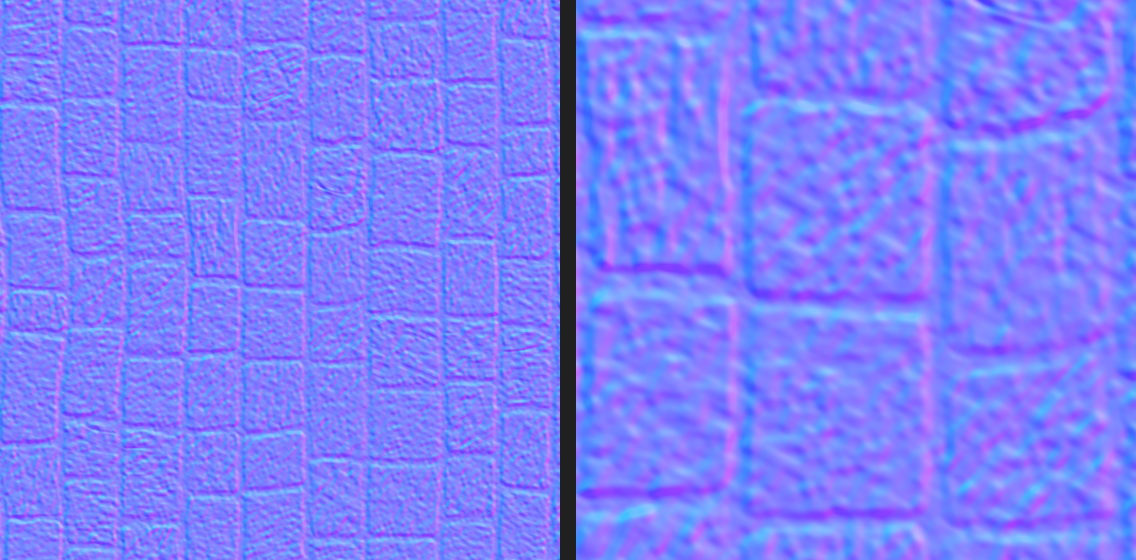
Left, the full canvas; right, a detail of the centre.
A WebGL 1 fragment shader for this texture map:

```glsl
precision highp float;
// Tangent-space normal map of worn cobblestones laid in uneven columns.
// A height field of rounded, wobbly blocks with directional grain and creases
// is differentiated, and its slopes become the red and green channels.

uniform vec2 u_resolution;

#define COLUMNS 9.0
#define ROWS 7.3
#define COLUMN_JITTER 0.25
#define ROW_JITTER 0.52
#define BEVEL 0.0046
#define STONE_HEIGHT 0.00122
#define GRAIN_HEIGHT 0.00125
#define GRAIN_SCALE 122.0
#define CRACK_DEPTH 0.0006
#define SAMPLE_STEP 0.0018
#define MAX_SLOPE 0.25

float hash(vec2 p) {
  vec3 q = fract(vec3(p.xyx) * 0.1031);
  q += dot(q, q.yzx + 33.33);
  return fract((q.x + q.y) * q.z);
}

// Smooth value noise centred on zero.
float noise(vec2 p) {
  vec2 i = floor(p), f = fract(p);
  f = f * f * f * (f * (f * 6.0 - 15.0) + 10.0);
  return mix(mix(hash(i), hash(i + vec2(1.0, 0.0)), f.x),
             mix(hash(i + vec2(0.0, 1.0)), hash(i + vec2(1.0, 1.0)), f.x), f.y) - 0.5;
}

mat2 rotation(float a) {
  float c = cos(a), s = sin(a);
  return mat2(c, -s, s, c);
}

float jointAt(float index, float seed, float jitter) {
  return index + jitter * (hash(vec2(index + 17.0, seed)) - 0.5);
}

// Interval of a jittered 1D grid around t: lower joint, upper joint, index.
vec3 interval(float t, float seed, float jitter) {
  float i = floor(t);
  if (t < jointAt(i, seed, jitter)) i -= 1.0;
  else if (t > jointAt(i + 1.0, seed, jitter)) i += 1.0;
  return vec3(jointAt(i, seed, jitter), jointAt(i + 1.0, seed, jitter), i);
}

float roundedBox(vec2 p, vec2 halfSize, float radius) {
  vec2 q = abs(p) - halfSize + radius;
  return length(max(q, 0.0)) + min(max(q.x, q.y), 0.0) - radius;
}

float surfaceHeight(vec2 p) {
  // Joints meander slowly across the whole pavement.
  vec2 w = p + 0.020 * vec2(noise(p * 4.0 + 3.0), noise(p * 7.0 + 41.0));

  // Find the column, then the stone within it.
  vec3 column = interval(w.x * COLUMNS, 5.0, COLUMN_JITTER);
  float shift = hash(vec2(column.z + 20.0, 71.0));
  vec3 row = interval(w.y * ROWS + shift, column.z + 31.0, ROW_JITTER);
  vec2 lo = vec2(column.x / COLUMNS, (row.x - shift) / ROWS);
  vec2 hi = vec2(column.y / COLUMNS, (row.y - shift) / ROWS);
  vec2 id = vec2(column.z, row.z) + 50.0;
  float turn = hash(id + 11.0);
  float rough = hash(id + 23.0);

  // Slightly tilted block with ragged outline and its own inset.
  vec2 local = rotation((turn - 0.5) * 0.08) * (w - 0.5 * (lo + hi));
  vec2 ragged = vec2(noise(p * 42.0 + 9.0), noise(p * 42.0 + 63.0));
  local += ragged * mix(0.004, 0.010, rough);
  vec2 inset = 0.9 * BEVEL + 0.003 * vec2(hash(id + 37.0), hash(id + 53.0));
  float d = roundedBox(local, 0.5 * (hi - lo) - inset, 0.010);

  // Keep the joints at ground level so neighbouring stones meet cleanly.
  vec2 border = min(w - lo, hi - w);
  d = max(d, BEVEL - min(border.x, border.y));
  float stone = 1.0 - smoothstep(-BEVEL, BEVEL, d);

  // Fine chiselled grain, stretched along a direction chosen per stone.
  vec2 g = rotation(0.6 + (turn - 0.5) * 2.0) * p;
  float chisel = noise(g * GRAIN_SCALE * vec2(0.65, 1.1) + id * 7.0)
               + 0.6 * noise(g * GRAIN_SCALE * vec2(0.3, 0.5) + id * 3.0);
  float grit = 0.65 * noise(rotation(1.1) * p * GRAIN_SCALE * 1.15 + 90.0);
  float grain = grit + chisel * stone * mix(0.65, 1.2, rough);

  // Shallow cracks on the rougher stones.
  float ridge = abs(noise(g * vec2(13.0, 22.0) + id * 5.0));
  float crack = (1.0 - smoothstep(0.0, 0.12, ridge)) * smoothstep(0.2, 0.9, rough);

  return STONE_HEIGHT * stone * mix(0.75, 1.2, hash(id + 83.0))
       + GRAIN_HEIGHT * grain
       - CRACK_DEPTH * crack * stone;
}

void main() {
  vec2 p = gl_FragCoord.xy / u_resolution;

  // Central differences give the outward slope of the surface.
  vec2 e = vec2(SAMPLE_STEP, 0.0);
  vec2 slope = vec2(surfaceHeight(p - e.xy) - surfaceHeight(p + e.xy),
                    surfaceHeight(p - e.yx) - surfaceHeight(p + e.yx));
  slope = clamp(slope / (2.0 * SAMPLE_STEP), -MAX_SLOPE, MAX_SLOPE);

  vec2 flatTone = vec2(0.502, 0.503);
  gl_FragColor = vec4(flatTone + slope, 1.0, 1.0);
}
```
